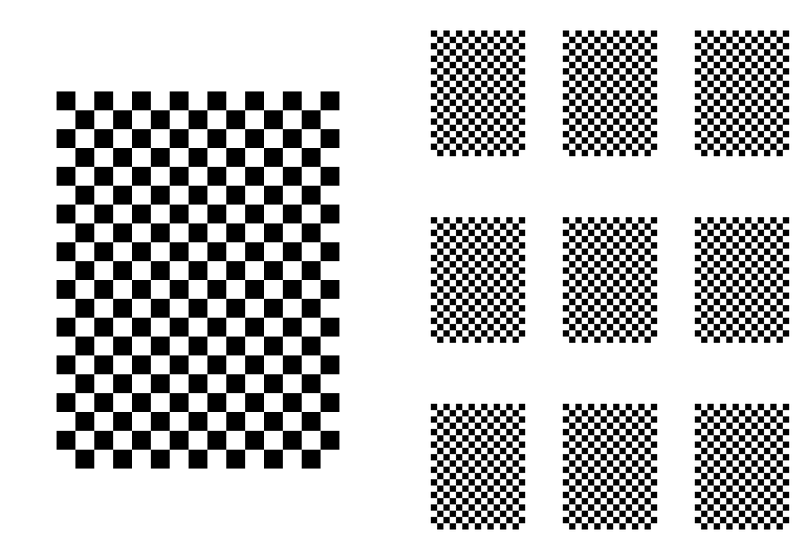
Left, the tile; right, the same tile 3 across and 3 down.
A WebGL 2 fragment shader for this pattern:

```glsl
#version 300 es
precision highp float;
// A black and white checkerboard, 15 squares by 20, centred on a white sheet.
// Each pixel's ink is the exact area of black under it, found from integrals
// of a square wave clipped to the board; the white margins tile seamlessly.

uniform vec2 u_resolution;
out vec4 fragColor;

// Integral of a square wave that is +1 on even cells and -1 on odd cells.
vec2 waveIntegral(vec2 x) {
    return 1.0 - abs(mod(x, 2.0) - 1.0);
}

void main() {
    // The sheet measures 21 by 29.7 squares; the board starts at (0, 0).
    vec2 sheet = vec2(21.0, 29.7);
    vec2 board = vec2(15.0, 20.0);
    vec2 pixel = sheet / u_resolution;
    vec2 p = gl_FragCoord.xy * pixel - 0.5 * (sheet - board);

    // Pixel footprint, clipped to the board.
    vec2 lower = clamp(p - 0.5 * pixel, vec2(0.0), board);
    vec2 upper = clamp(p + 0.5 * pixel, vec2(0.0), board);

    // Covered area, and the same area signed by the parity of the squares.
    vec2 covered = (upper - lower) / pixel;
    vec2 signedPart = (waveIntegral(upper) - waveIntegral(lower)) / pixel;

    // Squares of odd parity are black.
    float ink = 0.5 * (covered.x * covered.y - signedPart.x * signedPart.y);

    vec3 paper = vec3(1.0);
    vec3 black = vec3(0.0);
    fragColor = vec4(mix(paper, black, clamp(ink, 0.0, 1.0)), 1.0);
}
```
